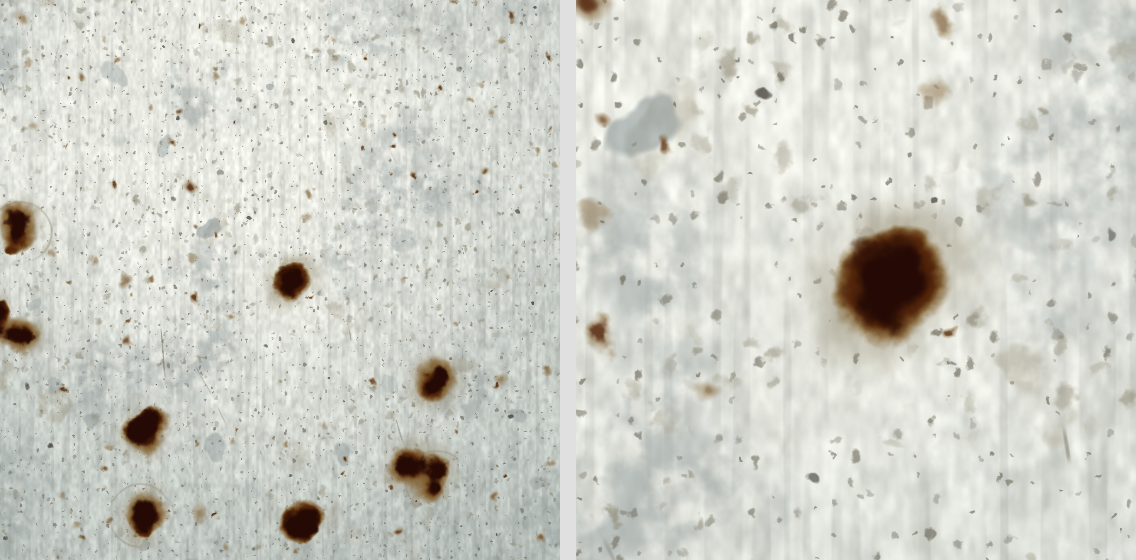
Left, the full canvas; right, a detail of the centre.
This texture is drawn by a Shadertoy shader. Its source:

```glsl
// Weathered pale metal sheet with pits, faint water stains and rust blots.
// Layers, from back to front: uneven light and grain, grey and beige patches,
// scratches, scattered specks, then lobed blots coloured by their depth.

const vec3 BRIGHT_METAL = vec3(0.925, 0.930, 0.900);
const vec3 SHADED_METAL = vec3(0.735, 0.765, 0.745);
const vec3 COOL_GREY    = vec3(0.560, 0.600, 0.600);
const vec3 BEIGE        = vec3(0.620, 0.590, 0.500);
const vec3 PIT_GREY     = vec3(0.420, 0.400, 0.340);
const vec3 OCHRE        = vec3(0.500, 0.370, 0.180);
const vec3 RUST         = vec3(0.330, 0.150, 0.040);
const vec3 DARK_RUST    = vec3(0.140, 0.035, 0.020);
const vec2 LIGHT_CENTRE = vec2(0.42, 0.74);
const int BLOTS = 8;
const int LOBES = 6;
const int SCRATCHES = 14;

vec3 hash3(vec2 p) {
    vec3 q = fract(p.xyx * vec3(0.1031, 0.1030, 0.0973));
    q += dot(q, q.yxz + 33.33);
    return fract((q.xxy + q.yzz) * q.zyx);
}

float noise(vec2 p) {
    vec2 i = floor(p), f = fract(p);
    f = f * f * (3.0 - 2.0 * f);
    float low = mix(hash3(i).x, hash3(i + vec2(1, 0)).x, f.x);
    float high = mix(hash3(i + vec2(0, 1)).x, hash3(i + vec2(1, 1)).x, f.x);
    return mix(low, high, f.y);
}

float fbm(vec2 p) {
    float sum = 0.0, gain = 0.53;
    for (int i = 0; i < 4; i++) {
        sum += gain * noise(p);
        p = mat2(1.6, 1.2, -1.2, 1.6) * p + 7.3;
        gain *= 0.5;
    }
    return sum;
}

vec2 warp(vec2 p) {
    return vec2(fbm(p), fbm(p + 41.7)) - 0.5;
}

// Coverage of irregular spots, one per jittered cell; radii are in cells.
float spots(vec2 uv, float scale, float density, vec2 radii, float softness) {
    vec2 p = uv * scale + scale * 3.7;
    p += warp(p * 2.5) * radii.y * 1.6;
    float cover = 0.0;
    for (int y = -1; y <= 1; y++)
    for (int x = -1; x <= 1; x++) {
        vec2 cell = floor(p) + vec2(x, y);
        vec3 place = hash3(cell), form = hash3(cell + 71.3);
        float radius = mix(radii.x, radii.y, form.x * form.x);
        vec2 offset = (p - cell - 0.15 - 0.7 * place.xy) * vec2(1.0, mix(0.65, 1.2, form.y));
        float shape = 1.0 - smoothstep(radius * (1.0 - softness), radius, length(offset));
        cover = max(cover, shape * mix(0.4, 1.0, form.z) * step(place.z, density));
    }
    return cover;
}

float scratches(vec2 uv) {
    float cover = 0.0;
    vec2 p = uv + 0.012 * warp(uv * 9.0);
    for (int i = 0; i < SCRATCHES; i++) {
        vec3 place = hash3(vec2(i, 5.0)), form = hash3(vec2(i, 19.0));
        float angle = 1.57 + 1.1 * (form.x - 0.5);
        vec2 along = vec2(cos(angle), sin(angle)), q = p - place.xy;
        float reach = mix(0.015, 0.07, form.y), t = clamp(dot(q, along), -reach, reach);
        cover = max(cover, form.z * (1.0 - smoothstep(0.0004, 0.002, length(q - along * t))));
    }
    return cover * smoothstep(0.35, 0.6, noise(uv * 45.0));
}

float smoothMin(float a, float b, float k) {
    float h = max(k - abs(a - b), 0.0) / k;
    return min(a, b) - h * h * k * 0.25;
}

// x: signed distance to the rust blots, y: thin tide rings beside some of them.
vec2 rustBlots(vec2 uv) {
    vec2 p = uv + 0.022 * warp(uv * 22.0) + 0.010 * warp(uv * 65.0);
    float dist = 1.0, ring = 0.0;
    for (int i = 1; i <= BLOTS; i++) {
        vec2 centre = fract(0.5 + float(i) * vec2(0.7549, 0.5698)) * vec2(1.0, 0.6) + vec2(0.0, 0.03);
        vec3 form = hash3(vec2(i, 83.0));
        for (int j = 0; j < LOBES; j++) {
            vec3 lobe = hash3(vec2(i, j) + 130.0);
            float angle = 6.2832 * lobe.x;
            vec2 offset = vec2(cos(angle), sin(angle)) * 0.043 * lobe.y * mix(0.4, 1.0, form.x);
            dist = smoothMin(dist, length(p - centre - offset) - mix(0.008, 0.027, lobe.z), 0.012);
        }
        float tide = length(uv + 0.008 * warp(uv * 12.0) - centre - 0.03 * (form.xy - 0.5)) - 0.055;
        ring = max(ring, exp(-tide * tide / 0.000004) * step(0.45, form.z));
    }
    return vec2(dist, ring * smoothstep(0.3, 0.65, noise(uv * 14.0)));
}

void mainImage(out vec4 fragColor, in vec2 fragCoord) {
    vec2 uv = fragCoord / iResolution.xy;

    // Light falloff, broad clouding and a fine upright grain
    float shade = smoothstep(0.12, 0.95, length(uv - LIGHT_CENTRE) + 0.35 * (fbm(uv * 4.0) - 0.5));
    vec3 color = mix(BRIGHT_METAL, SHADED_METAL, shade);
    color += 0.15 * (fbm(uv * vec2(95.0, 60.0)) - 0.5) + 0.08 * (noise(uv * vec2(230.0, 120.0)) - 0.5);
    color -= 0.05 * smoothstep(0.5, 0.8, noise(uv * vec2(170.0, 9.0)));

    // Water stains and dull patches
    float mottle = smoothstep(0.25, 0.7, fbm(uv * 55.0));
    color = mix(color, COOL_GREY, 0.5 * mottle * smoothstep(0.56, 0.78, fbm(uv * 6.0 + 20.0)));
    color = mix(color, BEIGE, 0.45 * mottle * spots(uv, 6.0, 0.38, vec2(0.12, 0.32), 0.3));
    color = mix(color, COOL_GREY, 0.65 * spots(uv + 2.3, 9.0, 0.14, vec2(0.09, 0.24), 0.3));

    // Scratches, pits and small rust specks, gathered in loose clusters
    float cluster = smoothstep(0.3, 0.65, fbm(uv * 11.0 + 60.0));
    color = mix(color, PIT_GREY, 0.55 * scratches(uv));
    color = mix(color, BEIGE * 0.9, 0.65 * cluster * spots(uv, 42.0, 0.50, vec2(0.12, 0.40), 0.7));
    color = mix(color, PIT_GREY, 0.70 * spots(uv + 1.1, 85.0, 0.30, vec2(0.12, 0.34), 0.6));
    color = mix(color, PIT_GREY * 0.5, 0.75 * spots(uv + 4.1, 30.0, 0.07, vec2(0.07, 0.18), 0.5));
    float speck = max(spots(uv + 5.7, 26.0, 0.13, vec2(0.12, 0.28), 0.8),
                      spots(uv + 3.2, 11.0, 0.20, vec2(0.07, 0.19), 0.9));
    color = mix(color, mix(OCHRE, RUST, smoothstep(0.5, 0.95, speck)), 0.9 * speck);

    // Rust blots: pale stain, ochre fringe, brown rim and dark core
    vec2 blot = rustBlots(uv);
    float blur = mix(0.003, 0.016, smoothstep(0.3, 0.7, noise(uv * 8.0 + 9.0)));
    float depth = -blot.x;
    float core = depth + 0.022 * (fbm(uv * 38.0 + 15.0) - 0.5);
    color = mix(color, BEIGE * 0.85, 0.4 * blot.y);
    color = mix(color, BEIGE, 0.6 * smoothstep(-0.035, 0.0, depth) * smoothstep(0.3, 0.65, fbm(uv * 13.0)));
    color = mix(color, OCHRE, 0.9 * smoothstep(-blur, 0.002, depth));
    color = mix(color, RUST, smoothstep(-0.001, 0.003 + 0.5 * blur, depth));
    color = mix(color, DARK_RUST, smoothstep(0.001, 0.012, core));

    fragColor = vec4(clamp(color, 0.0, 1.0), 1.0);
}
```
